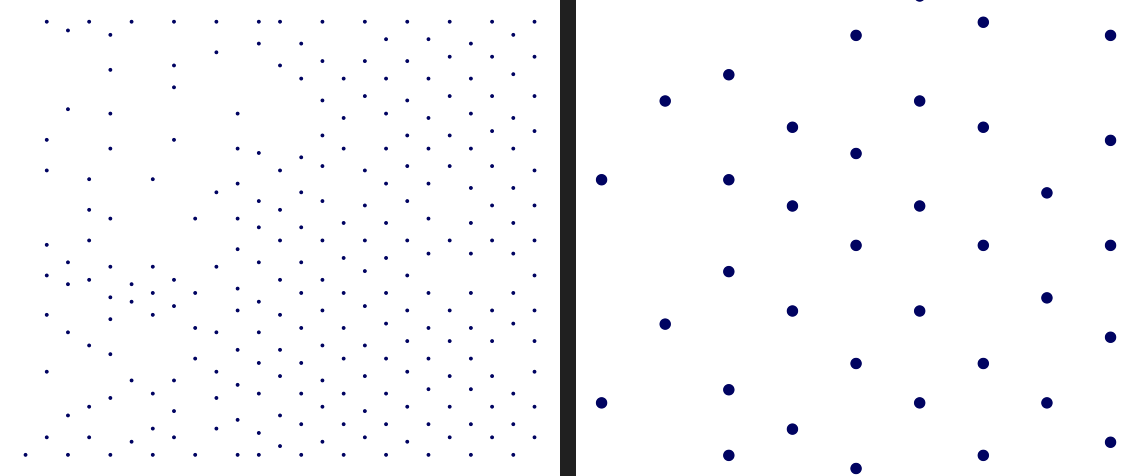
Left: the whole. Right: its middle third, enlarged.
Write a WebGL 2 fragment shader that draws this pattern.

```glsl
#version 300 es
precision highp float;
// Small navy dots in staggered columns on white, sparse towards the upper left.

uniform vec2 u_resolution;
out vec4 fragColor;

// All lengths are fractions of the canvas width.
const vec3 PAPER = vec3(1.0);
const vec3 NAVY = vec3(0.0, 0.01, 0.38);
const vec2 FIRST_DOT = vec2(0.0456, 0.0378);
const float COLUMN_STEP = 0.03787;
const float LAST_COLUMN = 24.0;
const float LAST_ROW = 12.5;
const float DOT_RADIUS = 0.0034;
const float HEIGHT_STEPS = 128.0;

float hash(vec2 cell, float seed) {
    vec3 p = fract(vec3(cell, seed) * vec3(0.1031, 0.1130, 0.1370) + 0.217);
    p += dot(p, p.yzx + 33.33);
    return fract((p.x + p.y) * p.z);
}

// Rows widen gently with height; heights fall on a fine grid.
float rowHeight(float row) {
    float height = row * (0.056 + 0.00048 * row);
    return floor(height * HEIGHT_STEPS + 0.5) / HEIGHT_STEPS;
}

// Chance that a dot exists: nearly full at the right, thin at upper left.
float dotChance(float across, float up) {
    float base = mix(0.76, 0.97, smoothstep(0.2, 0.65, across));
    float corner = smoothstep(0.48, 0.66, up) * (1.0 - smoothstep(0.22, 0.68, across));
    return base * (1.0 - 0.66 * corner);
}

// Distance to the nearest dot of one column.
float columnDistance(vec2 p, float column) {
    float across = column / LAST_COLUMN;
    float order = smoothstep(0.2, 0.68, across);
    float evenColumn = 1.0 - mod(column, 2.0);
    float nearest = 1.0;
    for (int i = 0; i < 14; i++) {
        vec2 cell = vec2(column, float(i));
        // The stagger slides by half a row from left to right.
        float row = float(i) + 0.5 * evenColumn - 0.5 * (1.0 - order);
        float snapped = clamp(row, 0.0, LAST_ROW);
        bool atEdge = row < 0.3 || row > LAST_ROW - 0.3;
        if (abs(row - snapped) > 0.3) continue;
        if (column < 0.5 && row > 0.3) continue;

        float chance = atEdge ? 0.94 : dotChance(across, row / LAST_ROW);
        if (hash(cell, 3.0) > chance) continue;

        // Edge rows line up exactly; inner dots wander, most at the left.
        float wander = (hash(cell, 7.0) - 0.5) * mix(0.55, 0.16, order);
        if (atEdge) row = row < 1.0 ? 0.0 : LAST_ROW;
        else row += wander;

        vec2 center = FIRST_DOT + vec2(column * COLUMN_STEP, rowHeight(row));
        nearest = min(nearest, length(p - center));
    }
    return nearest;
}

void main() {
    vec2 p = gl_FragCoord.xy / u_resolution.x;
    float pixel = 1.0 / u_resolution.x;

    // Dots are narrower than a column, so the closest column is enough.
    float column = floor((p.x - FIRST_DOT.x) / COLUMN_STEP + 0.5);
    column = clamp(column, 0.0, LAST_COLUMN);

    float edge = columnDistance(p, column) - DOT_RADIUS;
    float ink = 1.0 - smoothstep(-0.6 * pixel, 0.6 * pixel, edge);
    fragColor = vec4(mix(PAPER, NAVY, ink), 1.0);
}
```
